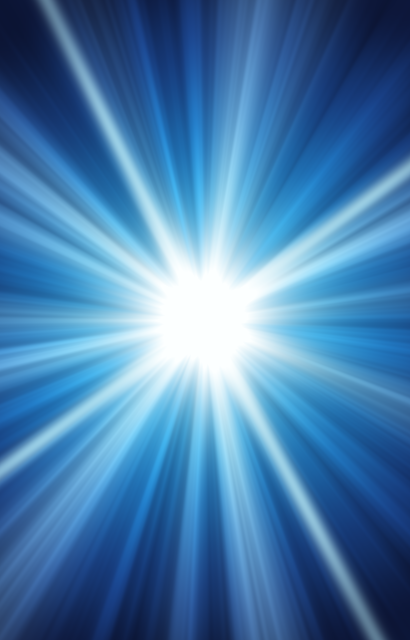
A WebGL 1 fragment shader for this background:

```glsl
precision highp float;

uniform vec2 u_resolution;

#define CENTER vec2(0.5, 0.499)
#define GLOW_RADIUS 0.118
#define STREAK_AMOUNT 0.42
#define SHAFT_WIDTH 0.014
#define VIGNETTE 0.55

const vec3 NAVY = vec3(0.05, 0.09, 0.23);
const vec3 ROYAL = vec3(0.09, 0.24, 0.50);
const vec3 AZURE = vec3(0.11, 0.44, 0.71);
const vec3 CYAN = vec3(0.18, 0.62, 0.84);
const vec3 HAZE = vec3(0.53, 0.73, 0.87);
const vec3 ICE = vec3(0.68, 0.88, 0.94);

float hash(float n) {
  return fract(sin(n * 12.9898) * 43758.55);
}

// Value noise around the circle; turn runs 0..1 and wraps seamlessly
float ringNoise(float turn, float cells, float seed) {
  float x = turn * cells;
  float i = floor(x);
  float f = smoothstep(0.0, 1.0, x - i);
  return mix(hash(mod(i, cells) + seed), hash(mod(i + 1.0, cells) + seed), f);
}

// Soft wedge of light around an angle, in degrees
float wedge(float angle, float middle, float width) {
  float d = (mod(angle - middle + 180.0, 360.0) - 180.0) / width;
  return exp(-d * d);
}

// Narrow shaft of nearly constant width leaving the center
float shaft(vec2 p, float degrees) {
  vec2 dir = vec2(cos(radians(degrees)), sin(radians(degrees)));
  float along = dot(p, dir);
  float d = (p.x * dir.y - p.y * dir.x) / SHAFT_WIDTH;
  return exp(-d * d) * smoothstep(0.0, 0.1, along);
}

float broadBeams(float angle) {
  float b = 0.75 * wedge(angle, 81.0, 6.5);
  b += 0.30 * wedge(angle, 69.0, 4.0);
  b += 0.40 * wedge(angle, 110.0, 4.5);
  b += 0.80 * wedge(angle, 141.0, 7.5);
  b += 0.50 * wedge(angle, 154.0, 5.0);
  b += 0.55 * wedge(angle, 179.0, 5.0);
  b += 0.55 * wedge(angle, 193.0, 6.0);
  b += 0.70 * wedge(angle, 232.0, 8.0);
  b += 0.30 * wedge(angle, 265.0, 4.0);
  b += 0.85 * wedge(angle, 281.0, 5.5);
  b += 0.70 * wedge(angle, 337.0, 6.0);
  b += 0.35 * wedge(angle, 7.0, 5.0);
  b += 0.75 * wedge(angle, 28.0, 7.0);
  return b;
}

// Blue ramp from the core outward
vec3 radialBlue(float r) {
  vec3 c = mix(CYAN, AZURE, smoothstep(0.14, 0.29, r));
  c = mix(c, ROYAL, smoothstep(0.24, 0.43, r));
  return mix(c, NAVY, smoothstep(0.38, 0.58, r));
}

void main() {
  vec2 p = (gl_FragCoord.xy - CENTER * u_resolution) / u_resolution.y;
  float r = length(p);
  float angle = degrees(atan(p.y, p.x + 1e-6));
  float turn = fract(angle / 360.0);

  // Fine radial streaks, from wide to hair thin
  float streaks = 0.0;
  float cells = 70.0;
  float weight = 0.4;
  for (int i = 0; i < 4; i++) {
    float n = ringNoise(turn, cells, float(i) * 37.0) - 0.5;
    streaks += weight * n * smoothstep(0.0, 0.0012 * cells, r);
    cells = floor(cells * 1.9);
    weight *= 0.72;
  }

  // Blue field with broad hazy wedges
  float beams = broadBeams(angle);
  vec3 color = radialBlue(r - 0.05 * beams - 0.1 * streaks);
  float haze = clamp(beams * (0.82 + 0.9 * streaks), 0.0, 1.0);
  float fade = 1.0 - VIGNETTE * smoothstep(0.25, 0.58, r);
  vec3 hazeColor = mix(ICE, HAZE, smoothstep(0.15, 0.38, r));
  color = mix(color, hazeColor, haze * fade);
  color *= 1.0 + STREAK_AMOUNT * streaks;

  // Four crisp shafts crossing the field
  float upper = max(shaft(p, 116.3), shaft(p, 36.7));
  float lower = max(shaft(p, 216.3), shaft(p, 298.3));
  float shafts = max(upper, lower) * (1.0 - 0.4 * smoothstep(0.3, 0.55, r));
  color = mix(color, ICE, 0.85 * shafts);

  // White core with a spiky rim
  float spikes = ringNoise(turn, 64.0, 211.0) + 0.6 * ringNoise(turn, 150.0, 307.0);
  float radius = GLOW_RADIUS * (0.85 + 0.2 * spikes + 0.3 * beams + 0.3 * shafts);
  float glow = exp(-pow(r / radius, 2.4));
  float halo = exp(-r * r / 0.028);
  color = mix(color, ICE, 0.35 * halo);
  color = mix(color, vec3(0.99, 1.0, 1.0), clamp(1.25 * glow, 0.0, 1.0));

  gl_FragColor = vec4(clamp(color, 0.0, 1.0), 1.0);
}
```
